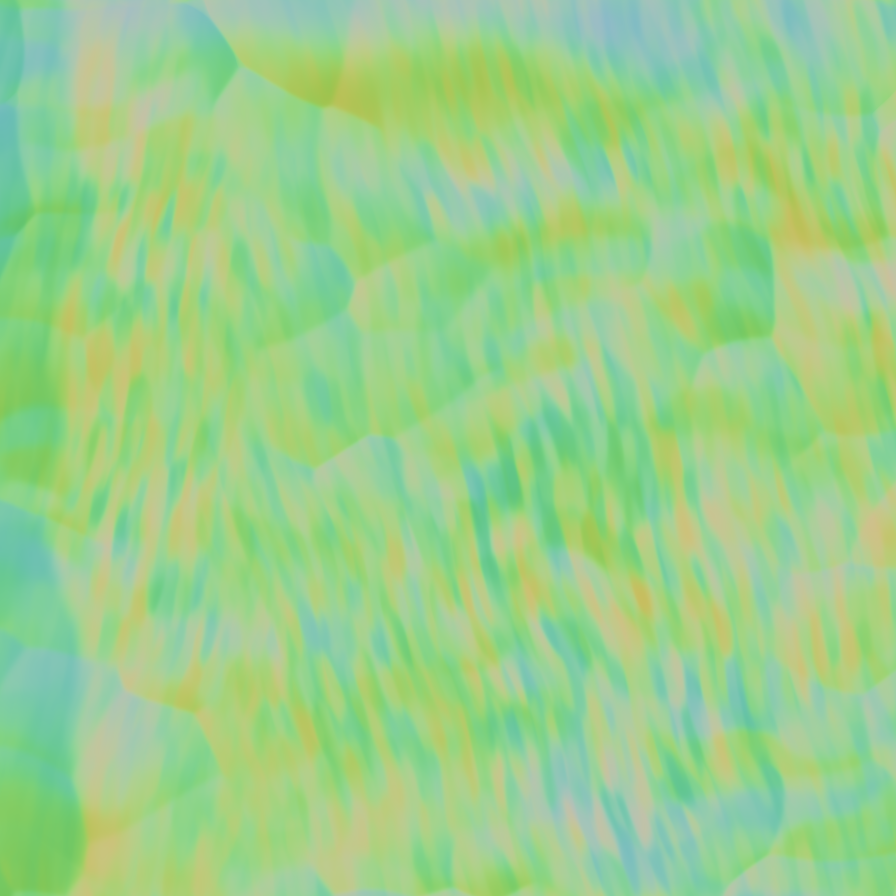
This texture map is drawn by a WebGL 2 fragment shader. Its source:

```glsl
#version 300 es
precision highp float;
// Draws a soft green relief map: streaked slopes, creased lumps and smooth ledges.

uniform vec2 u_resolution;
out vec4 fragColor;

// Red and blue hold the two slopes; green drops as the slope grows.
const vec2 BASE_TINT = vec2(0.605, 0.55);
const vec2 FLAT_TINT = vec2(0.58, 0.52);
const float FLAT_GREEN = 0.835;
const float GREEN_FALLOFF = 1.5;
const float SLOPE_LIMIT = 0.32;

const vec2 STREAK_SCALE = vec2(66.0, 19.0);
const vec2 STREAK_AMOUNT = vec2(0.18, 0.10);
const float STREAK_COOLING = 0.05;
const float LEAN_RIGHT_SIDE = 0.25;
const float LEAN_LEFT_SIDE = -0.16;

const vec2 BROAD_SCALE = vec2(5.0, 8.0);
const vec2 BROAD_AMOUNT = vec2(0.065, 0.10);
const vec2 RIPPLE_SCALE = vec2(14.0, 25.0);
const vec2 RIPPLE_AMOUNT = vec2(0.08, 0.13);
const float LUMP_SCALE = 8.0;
const vec2 LUMP_AMOUNT = vec2(-0.20, 0.18);

const float LEDGE_AMOUNT = 0.42;
const float RIM_X = 0.075;
const float RIM_AMOUNT = 0.15;

vec2 hash2(vec2 cell) {
    vec3 q = fract(cell.xyx * vec3(0.1031, 0.1030, 0.0973));
    q += dot(q, q.yzx + 33.33);
    return fract((q.xx + q.yz) * q.zy);
}

// Smooth cellular noise: xy is a blended random tilt, zw the offset from the cell centre.
vec4 cells(vec2 p, float sharpness) {
    vec2 home = floor(p);
    vec4 sum = vec4(0.0);
    float total = 0.0;
    for (int j = -1; j <= 1; j++) {
        for (int i = -1; i <= 1; i++) {
            vec2 cell = home + vec2(i, j);
            vec2 offset = p - cell - 0.15 - 0.7 * hash2(cell);
            float weight = exp(-sharpness * dot(offset, offset));
            sum += weight * vec4(2.0 * hash2(cell + 71.7) - 1.0, offset);
            total += weight;
        }
    }
    return sum / max(total, 1e-9);
}

// Fine strokes along a leaning axis, in two sizes.
vec2 streaks(vec2 p, float lean) {
    vec2 q = vec2(p.x + lean * p.y, p.y);
    q.x += 0.006 * sin(9.0 * p.y + 7.0 * p.x) + 0.004 * sin(23.0 * p.y - 11.0 * p.x);
    vec2 coarse = cells(q * STREAK_SCALE, 5.0).xy;
    vec2 fine = cells(q * STREAK_SCALE * vec2(1.5, 1.2) + 37.0, 5.0).xy;
    return coarse + 0.5 * fine;
}

// Blue above and olive below a horizontal fold.
float ledge(vec2 p, vec2 centre, float halfWidth, float thickness) {
    float d = (p.y - centre.y) / thickness;
    float across = (p.x - centre.x) / halfWidth;
    return d * exp(-d * d) * exp(-across * across * across * across);
}

void main() {
    vec2 p = gl_FragCoord.xy / u_resolution;
    vec2 warp = 0.02 * vec2(sin(13.0 * p.y + 4.0 * p.x), sin(11.0 * p.x - 5.0 * p.y));
    vec2 q = p + warp + 0.008 * sin(31.0 * p.yx + vec2(1.0, 4.0));
    vec2 tint = BASE_TINT;

    // Broad swells and smaller ripples
    vec4 patches = cells(q * 4.0 + 19.0, 5.0);
    float patchiness = smoothstep(-0.5, 0.3, patches.x);
    tint += BROAD_AMOUNT * cells(q * BROAD_SCALE + 5.0, 5.0).xy;
    float rippleMask = mix(0.4, 1.0, smoothstep(-0.2, 0.4, patches.y));
    tint += RIPPLE_AMOUNT * rippleMask * cells(q * RIPPLE_SCALE, 5.0).xy;

    // Creased lumps, mostly towards the sides
    float sides = smoothstep(0.3, 0.48, abs(p.x - 0.5));
    float lumpMask = max(0.8 * sides, smoothstep(0.2, 0.45, -patches.x));
    tint += LUMP_AMOUNT * lumpMask * cells(q * LUMP_SCALE + 3.0, 32.0).zw;

    // Leaning streaks, fading on the smooth ledge and the left rim
    float leftSide = 1.0 - smoothstep(0.15, 0.38, p.x);
    vec2 strokes = mix(streaks(p, LEAN_RIGHT_SIDE), streaks(p, LEAN_LEFT_SIDE), leftSide);
    float calm = smoothstep(0.03, 0.16, p.x) * (1.0 - 0.6 * smoothstep(0.78, 0.9, p.y));
    float streakMask = mix(0.45, 1.0, patchiness) * mix(0.3, 1.0, calm);
    tint += streakMask * (STREAK_AMOUNT * strokes - vec2(0.0, STREAK_COOLING * strokes.x));

    // Ledges near the top
    float sag = 0.06 * smoothstep(0.6, 0.85, p.x) - 0.012 * sin(14.0 * p.x);
    float folds = ledge(p + 0.4 * warp, vec2(0.52, 0.945 - sag), 0.38, 0.075);
    folds += 0.8 * ledge(q, vec2(0.6, 0.765), 0.11, 0.04);
    tint.y += LEDGE_AMOUNT * folds;
    tint.y += 0.07 * smoothstep(0.93, 1.0, p.y);

    // Left rim: cool outside the crease, warm inside
    float fromRim = p.x - RIM_X - 0.018 * sin(10.0 * p.y) - 0.01 * sin(27.0 * p.y);
    float inside = smoothstep(-0.016, 0.016, fromRim);
    float warm = exp(-max(fromRim, 0.0) / 0.09);
    tint.x += RIM_AMOUNT * mix(-1.0, 0.8 * warm, inside);
    float rimWave = cos(10.5 * (p.y - 0.9));
    tint.y += 0.10 * rimWave * mix(1.0, 0.7 * warm, inside);
    tint.x += 0.07 * smoothstep(0.88, 1.0, p.x);

    // Slopes to colour, with steep slopes held back
    vec2 slope = tint - FLAT_TINT;
    slope *= inversesqrt(1.0 + dot(slope, slope) / (SLOPE_LIMIT * SLOPE_LIMIT));
    float green = FLAT_GREEN - GREEN_FALLOFF * dot(slope, slope);
    vec2 redBlue = FLAT_TINT + slope;
    fragColor = vec4(redBlue.x, green, redBlue.y, 1.0);
}
```
